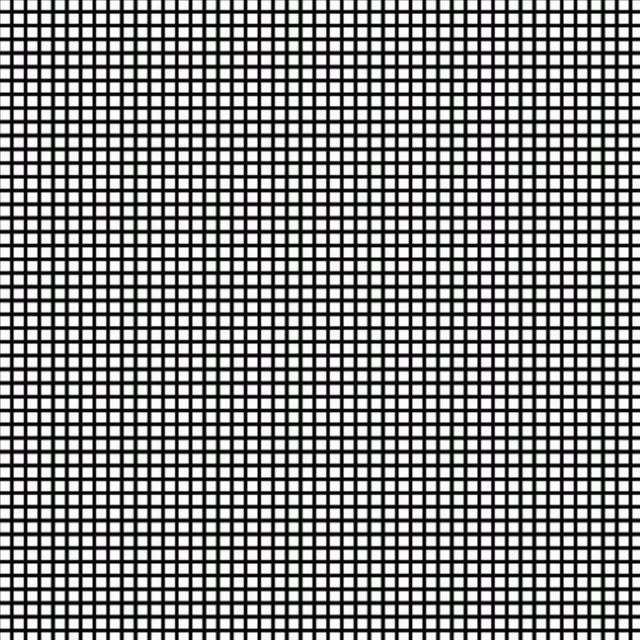
A WebGL 1 fragment shader for this pattern:

```glsl
precision highp float;

// A fine square mesh of soft black lines on near-white paper.
// Both line families come from one periodic distance; a slow beat varies
// their softness, and layered sines add faint mottling and tint.

uniform vec2 u_resolution;

const float TAU = 6.2831853;
const float CELLS = 46.55;         // repeats across and down
const float FIRST_LINE = 0.86;     // first line from the top left, in cells
const float HALF_WIDTH = 0.136;    // half a line, in cells
const float EDGE_BLUR = 0.095;     // half the edge ramp, in cells
const float BEAT_LINES = 5.67;     // lines per cycle of softness
const float BEAT_START = 9.2;      // index of a broad, soft line

const vec3 INK = vec3(0.015);
const vec3 PAPER = vec3(0.988);

// Cyclic variation along a line family, from -1 to 1.
float beat(float lineIndex) {
    return cos(TAU * (lineIndex - BEAT_START) / BEAT_LINES);
}

// Paper left uncovered by one family of parallel lines.
float gapBetweenLines(float position, float pixel) {
    float lineIndex = floor(position + 0.5);
    float distanceToLine = abs(position - lineIndex);
    float swell = beat(lineIndex);
    float halfWidth = HALF_WIDTH + 0.008 * swell;
    float blur = max(EDGE_BLUR + 0.018 * swell, 0.6 * pixel);
    return smoothstep(halfWidth - blur, halfWidth + blur, distanceToLine);
}

// Layered sines, roughly -1 to 1.
float mottle(vec2 p) {
    float coarse = sin(p.x * 3.1 + 1.7 * sin(p.y * 1.3));
    float fine = sin(p.y * 12.7 + 2.0 * sin(p.x * 9.1));
    return 0.5 * coarse + 0.5 * fine * sin(p.x * 14.3);
}

void main() {
    // Cell coordinates, counted from the top left.
    vec2 uv = gl_FragCoord.xy / u_resolution;
    vec2 cell = vec2(uv.x, 1.0 - uv.y) * CELLS - FIRST_LINE;
    vec2 pixel = CELLS / u_resolution;

    // Crossed lines.
    float paper = gapBetweenLines(cell.x, pixel.x)
                * gapBetweenLines(cell.y, pixel.y);
    vec3 color = mix(INK, PAPER, paper);

    // Faint stains in the openings, and a trace of green and pink at edges.
    color -= 0.018 * paper * max(mottle(cell), 0.0);
    float edge = 4.0 * paper * (1.0 - paper);
    float tint = beat(cell.x) + 0.5 * mottle(cell * 0.4);
    color += 0.008 * edge * tint * vec3(-1.0, 1.0, -1.0);

    gl_FragColor = vec4(clamp(color, 0.0, 1.0), 1.0);
}
```
